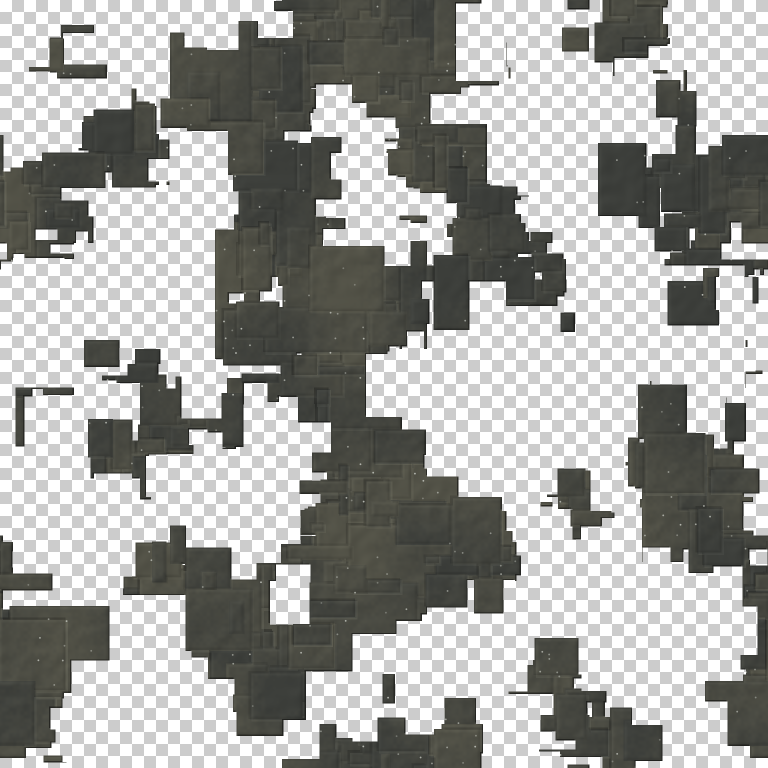
A Shadertoy shader for this texture:

```glsl
// Ragged patches of dark, embossed plating over a pale checkerboard.
// Layers of random rectangles overlap; the topmost one at each point is solid
// or empty by a smooth density field, and its height step is lit as relief.

const float TAU = 6.2831853;
const float CHECKS = 64.0;
const float COVER_LEVEL = 0.35;
const vec2 TO_LIGHT = vec2(-0.0017, 0.0017);
const vec3 CHECK_GREY = vec3(0.80);
const vec3 CHECK_WHITE = vec3(1.0);
const vec3 SLATE = vec3(0.235, 0.243, 0.228);
const vec3 OLIVE = vec3(0.322, 0.320, 0.277);
const vec3 SPECK = vec3(0.72, 0.73, 0.70);

struct Block {
    float order;   // stacking priority, negative where nothing lies
    float height;  // zero where empty
    float tone;
};

vec4 hash4(vec3 p) {
    vec4 q = fract(p.xyzx * vec4(0.1031, 0.1030, 0.0973, 0.1099));
    q += dot(q, q.wzxy + 33.33);
    return fract((q.xxyz + q.yzzw) * q.zywx);
}

float valueNoise(vec2 p, float seed) {
    vec2 i = floor(p);
    vec2 f = smoothstep(0.0, 1.0, p - i);
    float a = hash4(vec3(i, seed)).x;
    float b = hash4(vec3(i + vec2(1, 0), seed)).x;
    float c = hash4(vec3(i + vec2(0, 1), seed)).x;
    float d = hash4(vec3(i + vec2(1, 1), seed)).x;
    return mix(mix(a, b, f.x), mix(c, d, f.x), f.y);
}

float wave(vec2 p, vec2 frequency, float phase) {
    return cos(TAU * (dot(p, frequency) - phase));
}

// Seamless field that is high where the plating gathers
float density(vec2 p) {
    return 0.6 * wave(p, vec2(1, 0), 0.45) + 0.8 * wave(p, vec2(2, 0), 0.90)
         + wave(p, vec2(3, 2), 0.35) + wave(p, vec2(1, -3), 0.70)
         + 0.9 * wave(p, vec2(4, 1), 0.20) + 0.8 * wave(p, vec2(3, -5), 0.55)
         + 0.7 * wave(p, vec2(5, 4), 0.10);
}

// Puts the rectangles of one grid layer on top of the block found so far
Block stackLayer(Block top, vec2 p, float cells, float seed) {
    vec2 home = floor(p * cells);
    for (int y = -1; y <= 1; y++)
    for (int x = -1; x <= 1; x++) {
        vec2 cell = home + vec2(x, y);
        vec3 id = vec3(mod(cell, cells), seed);
        vec4 shape = hash4(id);
        vec2 center = (cell + shape.xy) / cells;
        vec2 halfSize = mix(vec2(0.16), vec2(1.0), shape.zw) / cells;
        vec2 inset = halfSize - abs(p - center);
        float edge = min(inset.x, inset.y);
        if (edge < 0.0) continue;
        vec4 trait = hash4(id + vec3(0.0, 0.0, 40.0));
        if (trait.x <= top.order) continue;
        float cover = density(center) + 1.4 * (trait.y - 0.5);
        float bevel = 0.3 * smoothstep(0.0, 0.005, edge);
        top.order = trait.x;
        top.height = cover > COVER_LEVEL ? 0.45 + 0.55 * trait.z + bevel : 0.0;
        top.tone = trait.w;
    }
    return top;
}

Block topBlock(vec2 p) {
    Block top = Block(-1.0, 0.0, 0.0);
    float cells = 10.0;
    for (int layer = 0; layer < 4; layer++) {
        top = stackLayer(top, p, cells, 3.0 + 7.0 * float(layer));
        cells = floor(cells * 1.45);
    }
    return top;
}

vec3 checkerboard(vec2 p) {
    vec2 cell = floor(p * CHECKS);
    return mix(CHECK_GREY, CHECK_WHITE, mod(cell.x + cell.y, 2.0));
}

// Sparse bright flecks, one candidate per grid cell
float specks(vec2 p, float cells, float chance) {
    vec2 cell = floor(p * cells);
    vec4 rnd = hash4(vec3(cell, 91.0));
    float d = length(fract(p * cells) - mix(vec2(0.2), vec2(0.8), rnd.xy)) / cells;
    return step(rnd.z, chance) * (1.0 - smoothstep(0.0007, 0.0016, d)) * (0.4 + 0.6 * rnd.w);
}

vec3 plating(vec2 p, Block block) {
    float lit = topBlock(p + TO_LIGHT).height;
    float shaded = topBlock(p - TO_LIGHT).height;
    float lumps = valueNoise((p - TO_LIGHT) * 75.0, 5.0) - valueNoise((p + TO_LIGHT) * 75.0, 5.0);
    float slope = clamp(shaded - lit, -1.0, 0.45) + 0.5 * lumps;
    float rim = min(lit, shaded) > 0.0 ? 1.0 : 0.8;

    float region = valueNoise(p * 11.0, 8.0) - 0.5;
    float grain = valueNoise(p * 210.0, 12.0) - 0.5;
    float tone = clamp(0.5 + 1.0 * region + 0.8 * (block.tone - 0.5) + 0.25 * grain, 0.0, 1.0);
    vec3 color = mix(SLATE, OLIVE, tone) * (1.0 + 0.36 * slope) * rim;
    return mix(color, SPECK, specks(p, 90.0, 0.06));
}

vec3 scene(vec2 p) {
    Block block = topBlock(p);
    return block.height > 0.0 ? plating(p, block) : checkerboard(p);
}

void mainImage(out vec4 fragColor, in vec2 fragCoord) {
    // Four samples per pixel smooth the edges
    vec3 sum = vec3(0.0);
    for (int i = 0; i < 4; i++) {
        vec2 offset = 0.5 * vec2(i % 2, i / 2) - 0.25;
        sum += scene((fragCoord + offset) / iResolution.y);
    }
    fragColor = vec4(sum / 4.0, 1.0);
}
```
